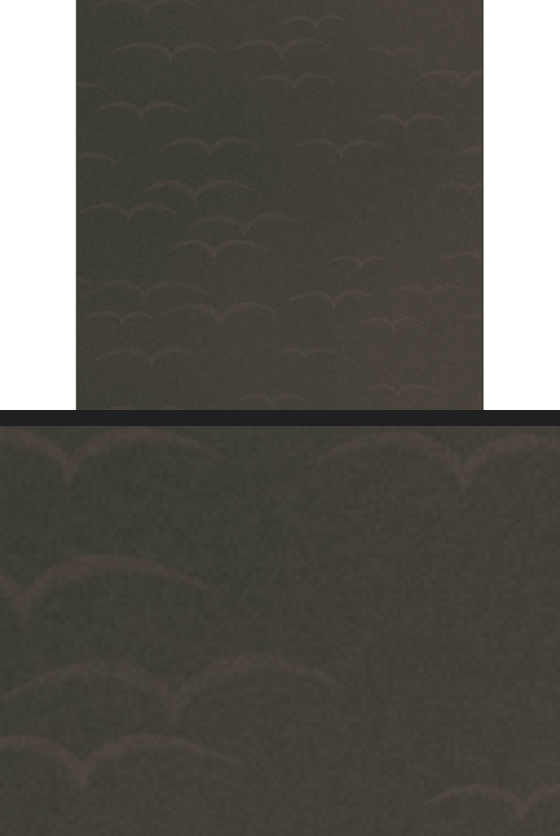
Top: the whole. Bottom: its middle third, enlarged.
Give the GLSL for this pattern, as a WebGL 1 fragment shader.

```glsl
precision highp float;
// A dark, grainy square panel with faint gliding birds between white side margins.

uniform vec2 u_resolution;

const float TAU = 6.2831853;
const float ROWS = 12.0;

float hash(vec2 p) {
  vec3 q = fract(p.xyx * vec3(0.1031, 0.1030, 0.0973));
  q += dot(q, q.yzx + 33.33);
  return fract((q.x + q.y) * q.z);
}

// Value noise that repeats after a whole number of cells.
float wrapNoise(vec2 p, vec2 cells) {
  p *= cells;
  vec2 i = floor(p);
  vec2 f = fract(p);
  f = f * f * (3.0 - 2.0 * f);
  vec2 a = mod(i, cells);
  vec2 b = mod(i + 1.0, cells);
  return mix(mix(hash(a), hash(vec2(b.x, a.y)), f.x),
             mix(hash(vec2(a.x, b.y)), hash(b), f.x), f.y);
}

// Two arched wings meeting in a notch: crisp above, fading below.
float bird(vec2 p, float halfSpan, float tilt, float skew, float px) {
  p /= halfSpan;
  p.y -= tilt * p.x;
  p.x += skew * (1.0 - p.x * p.x);
  float a = abs(p.x);
  if (a >= 1.0) return 0.0;
  float bend = pow(a, 0.8);
  float top = 0.82 * bend * (1.0 - bend) - 0.05 * a * a;
  float thick = 0.17 * (1.0 - a) * (0.45 + 0.55 * smoothstep(0.0, 0.3, a))
              + 0.15 * exp(-a * 14.0) + 0.015;
  float depth = top - p.y;
  float edge = 1.2 * px / halfSpan;
  float body = smoothstep(-edge, edge, depth);
  float fade = 1.0 - smoothstep(0.45 * thick, thick + edge, depth);
  return body * fade * smoothstep(1.0, 0.8, a);
}

// Staggered rows of birds, wrapped from top to bottom.
float flock(vec2 p, float px) {
  float cover = 0.0;
  float baseRow = floor(p.y * ROWS);
  for (int j = -1; j <= 1; j++) {
    float row = baseRow + float(j);
    float id = mod(row, ROWS);
    float shift = hash(vec2(id, 71.0));
    float baseCol = floor(p.x * 3.0 - shift);
    for (int i = -1; i <= 1; i++) {
      float col = baseCol + float(i);
      vec2 seed = vec2(col + 20.0, id + 5.0);
      float density = 0.76 + 0.26 * cos(TAU * (id / 6.0 + 0.3 * col));
      if (hash(seed) < density) {
        float rx = hash(seed + 31.0);
        float ry = hash(seed + 57.0);
        float size = hash(seed + 83.0);
        vec2 center = vec2((col + 0.5 + shift + 0.4 * (rx - 0.5)) / 3.0,
                           (row + 0.5 + 0.6 * (ry - 0.5)) / ROWS);
        float tilt = 0.1 * (hash(seed + 109.0) - 0.5);
        float skew = 0.24 * (hash(seed + 137.0) - 0.5);
        float shape = bird(p - center, mix(0.08, 0.165, size), tilt, skew, px);
        cover = max(cover, shape * mix(0.7, 1.0, rx));
      }
    }
  }
  return cover;
}

void main() {
  vec2 uv = gl_FragCoord.xy / u_resolution;
  float px = max(1.0 / u_resolution.y, 0.0015);
  vec2 p = vec2((uv.x - 0.1357) / 0.7277, uv.y);

  // Olive ground warming to brown at the lower right.
  float warmth = smoothstep(-0.1, 1.1, p.x + 0.22 * cos(TAU * (p.y - 0.12)));
  warmth += 0.3 * (wrapNoise(uv, vec2(7.0, 5.0)) - 0.5);
  vec3 color = mix(vec3(0.236, 0.237, 0.208), vec3(0.283, 0.260, 0.234),
                   clamp(warmth, 0.0, 1.0));

  // Faint brown birds.
  vec3 birdColor = mix(vec3(0.292, 0.260, 0.236), vec3(0.318, 0.282, 0.260), warmth);
  color = mix(color, birdColor, 0.9 * flock(p, px));

  // Fine woven grain with slight colour mottling.
  float grain = wrapNoise(uv, vec2(380.0, 278.0)) - 0.5;
  float mottle = wrapNoise(uv, vec2(120.0, 88.0)) - 0.5;
  color += 0.026 * grain + mottle * vec3(0.014, 0.008, 0.008);

  // Panel sides with a thin darker rim.
  float inside = 0.5 - abs(p.x - 0.5);
  color = mix(vec3(0.20, 0.20, 0.19), color, smoothstep(0.0, 0.006, inside));
  color = mix(vec3(1.0), color, smoothstep(-px, px, inside));
  gl_FragColor = vec4(color, 1.0);
}
```
